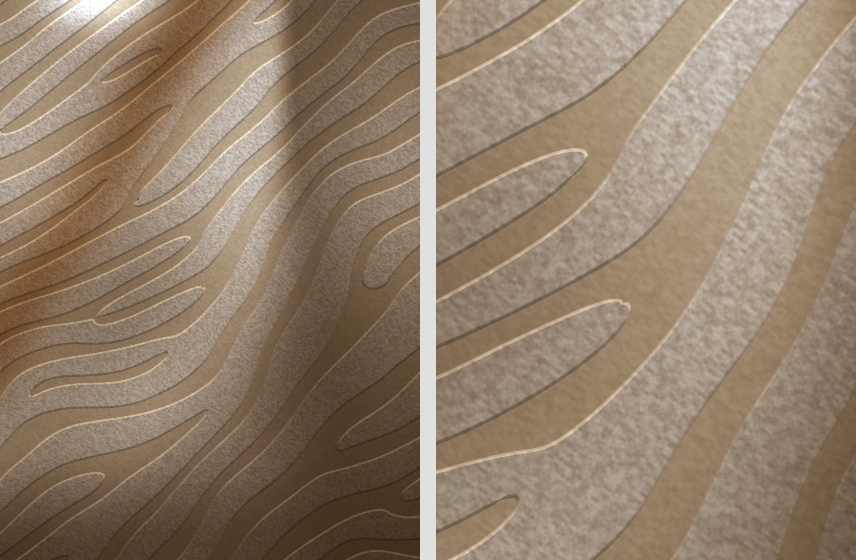
Left, the full canvas; right, a detail of the centre.
A WebGL 1 fragment shader for this texture:

```glsl
precision highp float;
// Satin cloth with a woven pattern of wavy, forking diagonal lobes on a matte ground.
// A warped stripe phase with dislocations makes the lobes; soft glows, a fold and
// a cast shadow light the cloth, and a fine twill grain covers it.

uniform vec2 u_resolution;

const float TAU = 6.2831853;
const float STRIPE_ANGLE = 0.66;
const float STRIPE_COUNT = 11.5;    // stripes per canvas width
const float LOBE_SHARE = 0.32;      // higher gives wider satin lobes
const float EDGE_WIDTH = 0.0009;
const float GRAIN_COUNT = 210.0;    // threads per canvas width
const float GRAIN_DEPTH = 0.085;
const float BASE_LIGHT = 0.41;
const float SHADOW_X = 0.675;
const vec2 EDGE_LIGHT = vec2(0.35, 0.94);
const vec3 WARMTH = vec3(0.070, 0.0, -0.070);
const vec3 GROUND_TINT = vec3(0.97, 0.92, 0.83);
const vec3 THREAD_LIGHT = vec3(0.21, 0.20, 0.17);
const vec3 FOLD_TINT = vec3(0.06, 0.0, -0.05);

float hash(vec2 p) {
  vec3 q = fract(vec3(p.xyx) * 0.1031);
  q += dot(q, q.yzx + 33.33);
  return fract((q.x + q.y) * q.z);
}

float noise(vec2 p) {
  vec2 i = floor(p);
  vec2 f = fract(p);
  f = f * f * (3.0 - 2.0 * f);
  return mix(mix(hash(i), hash(i + vec2(1, 0)), f.x),
             mix(hash(i + vec2(0, 1)), hash(i + vec2(1, 1)), f.x), f.y);
}

// Coordinates along and across the stripes
vec2 toStripe(vec2 p) {
  float c = cos(STRIPE_ANGLE);
  float s = sin(STRIPE_ANGLE);
  return vec2(c * p.x + s * p.y, c * p.y - s * p.x);
}

// Positive inside a satin lobe, negative on the ground
float lobeField(vec2 p) {
  vec2 q = toStripe(p);
  float phase = q.y * STRIPE_COUNT;
  phase += 2.0 * noise(p * 2.3 + 4.0) + 0.55 * noise(q * vec2(6.0, 5.0) + 17.0);
  phase += 1.6 * smoothstep(0.5, 1.1, p.x) * (1.0 - smoothstep(0.2, 0.8, p.y));
  // Each dislocation adds or ends one stripe, forming a fork
  for (int i = 0; i < 18; i++) {
    float k = float(i);
    vec2 site = vec2(hash(vec2(k, 3.7)), (k + hash(vec2(k, 9.1))) / 18.0 * 1.34);
    vec2 d = toStripe(p - site);
    float turn = mod(k, 2.0) * 2.0 - 1.0;
    phase += turn * atan(d.y, d.x * 0.45 + 0.00001) / TAU;
  }
  float taper = noise(q * vec2(4.5, 13.0) + 31.0) - 0.5;
  return cos(TAU * phase) + LOBE_SHARE + 1.1 * taper;
}

float glow(vec2 p, vec2 centre, vec2 radius) {
  vec2 d = (p - centre) / radius;
  return exp(-dot(d, d));
}

float foldAmount(vec2 uv) {
  float d = uv.x - 0.78 * (uv.y - 0.36) + 0.03 * noise(uv * 5.0);
  return exp(-d * d / 0.009) * smoothstep(0.1, 0.4, uv.y);
}

float clothLight(vec2 uv) {
  float light = BASE_LIGHT;
  light += 0.60 * glow(uv, vec2(0.24, 1.01), vec2(0.13, 0.06));
  light += 0.20 * glow(uv, vec2(0.10, 0.88), vec2(0.26, 0.16));
  light += 0.20 * glow(uv, vec2(0.02, 0.68), vec2(0.20, 0.14));
  light += 0.25 * glow(uv, vec2(0.57, 0.63), vec2(0.22, 0.20));
  light += 0.20 * glow(uv, vec2(0.62, 0.95), vec2(0.16, 0.22));
  light += 0.11 * glow(uv, vec2(0.30, 0.30), vec2(0.28, 0.16));
  light += 0.10 * (noise(toStripe(uv) * vec2(2.0, 6.0)) - 0.5);
  light -= 0.17 * foldAmount(uv);
  light -= 0.14 * (1.0 - smoothstep(0.0, 0.22, uv.y));
  // Cast shadow: crisp at the top, softer below, lifting to the right
  float soft = mix(0.16, 0.035, smoothstep(0.25, 0.85, uv.y));
  float shade = smoothstep(SHADOW_X - soft, SHADOW_X + soft, uv.x);
  float lift = 0.26 * glow(uv, vec2(0.98, 0.68), vec2(0.22, 0.30));
  float shadowed = 0.27 + 0.2 * (light - BASE_LIGHT) + lift - 0.05 * (1.0 - uv.y);
  return mix(light, shadowed, shade);
}

void main() {
  vec2 uv = gl_FragCoord.xy / u_resolution;
  vec2 p = gl_FragCoord.xy / u_resolution.x;
  float px = 1.0 / u_resolution.x;

  // Approximate distance to the lobe edge
  float field = lobeField(p);
  vec2 slope = vec2(lobeField(p + vec2(px, 0.0)), lobeField(p + vec2(0.0, px))) - field;
  slope /= px;
  float steep = max(length(slope), 6.0);
  float dist = field / steep;
  float lobe = smoothstep(-px, px, dist);
  float edge = 1.0 - smoothstep(EDGE_WIDTH, EDGE_WIDTH + 1.3 * px, abs(dist));
  float facing = dot(-slope / steep, EDGE_LIGHT);

  // Twill grain, stronger on the satin
  vec2 thread = mat2(0.8, 0.6, -0.6, 0.8) * p * GRAIN_COUNT;
  float grain = noise(thread * vec2(0.8, 1.5)) + 0.6 * noise(thread * 2.1 + 50.0) - 0.8;

  float light = clothLight(uv);
  light *= 1.0 + GRAIN_DEPTH * grain * mix(1.2, 2.6, lobe);
  vec3 color = vec3(light) + WARMTH * (1.0 - smoothstep(0.45, 1.0, light));
  color += FOLD_TINT * foldAmount(uv) * (1.0 - smoothstep(0.55, 0.75, uv.x));
  color *= mix(GROUND_TINT, vec3(1.03), lobe);

  // Raised thread on the lit side, thin dark line on the other
  color += THREAD_LIGHT * edge * smoothstep(0.0, 0.6, facing) * (0.4 + light);
  color *= 1.0 - 0.24 * edge * smoothstep(0.0, 0.6, -facing);
  gl_FragColor = vec4(clamp(color, 0.0, 1.0), 1.0);
}
```
